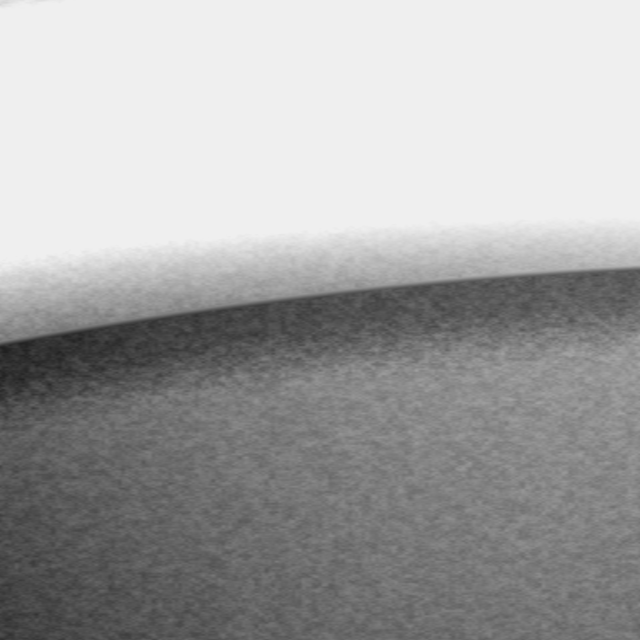
A WebGL 1 fragment shader for this background:

```glsl
precision highp float;
// A pale sky over a dark, curved horizon: a grainy haze fades upward from the
// edge, a shadow band lies under it and a grey slope falls off to the lower left.
// Parabolas in x give the curves and tones; stretched value noise gives the grain.

uniform vec2 u_resolution;

float hash(vec2 p) {
  vec3 q = fract(vec3(p.xyx) * 0.1031);
  q += dot(q, q.yzx + 33.33);
  return fract((q.x + q.y) * q.z);
}

float valueNoise(vec2 p) {
  vec2 cell = floor(p);
  vec2 f = fract(p);
  f = f * f * (3.0 - 2.0 * f);
  float low = mix(hash(cell), hash(cell + vec2(1.0, 0.0)), f.x);
  float high = mix(hash(cell + vec2(0.0, 1.0)), hash(cell + vec2(1.0, 1.0)), f.x);
  return mix(low, high, f.y);
}

// Signed grain, wider than tall, built from three octaves.
float grainAt(vec2 uv) {
  float sum = 0.0;
  float weight = 0.5;
  vec2 scale = vec2(75.0, 130.0);
  for (int i = 0; i < 3; i++) {
    sum += weight * (valueNoise(uv * scale + 17.0 * float(i)) - 0.5);
    scale *= vec2(1.6, 1.7);
    weight *= 0.9;
  }
  return sum;
}

float parabola(float x, float a, float b, float c) {
  return a + x * (b + x * c);
}

void main() {
  vec2 uv = gl_FragCoord.xy / u_resolution;
  float x = uv.x;
  float grain = grainAt(uv);
  float sky = 0.937;

  // Horizon curve and the upper limit of the haze.
  float horizon = parabola(x, 0.462, 0.19, -0.07);
  float hazeTop = parabola(x, 0.592, 0.13, -0.062);
  float depth = horizon - uv.y + grain * 0.003;

  // Haze brightening into the flat sky.
  float rise = clamp(-depth / (hazeTop - horizon) + grain * 0.16, 0.0, 1.0);
  float hazeBase = parabola(x, 0.46, 0.2, 0.05);
  float above = mix(hazeBase, sky, pow(rise, 1.1));
  above += grain * 0.07 * (1.0 - rise);

  // Faint smudge in the upper left corner.
  float smudge = smoothstep(0.0, 0.03, uv.y - 0.982 - 0.15 * x + grain * 0.012);
  above -= 0.17 * smudge;

  // Shadow band softening into the slope.
  float shadow = parabola(x, 0.16, 0.34, -0.14) + 0.35 * max(depth, 0.0);
  float slopeTop = parabola(x, 0.365, 0.42, -0.185);
  float slopeFoot = parabola(x, 0.23, 0.45, -0.23);
  float fall = clamp((depth - 0.12) / (horizon - 0.12), 0.0, 1.0);
  float slope = mix(slopeTop, slopeFoot, fall);
  float below = mix(shadow, slope, smoothstep(0.045, 0.15, depth + grain * 0.015));
  below += grain * 0.13;

  float grey = mix(above, below, smoothstep(-0.005, 0.005, depth));
  gl_FragColor = vec4(vec3(grey), 1.0);
}
```
